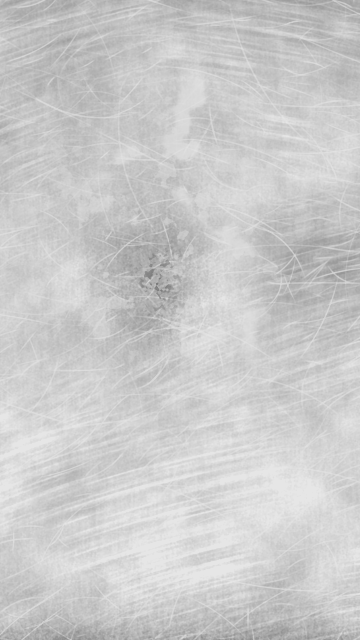
Give the GLSL for this texture, as a Shadertoy shader.

```glsl
// Worn pale grey metal plate: brushed streaks, curved scratches, smears and dark pits.
#define BASE_GREY 0.782
#define PALE_GREY 0.9
#define DARK_GREY 0.42
#define CLOUD_AMOUNT 0.21
#define GRAIN_AMOUNT 0.085
#define STREAK_AMOUNT 0.15
#define SCRATCH_WIDTH 0.0006
#define SCRATCH_AMOUNT 0.62
#define SCRATCH_LAYERS 15
#define SMEAR_AMOUNT 0.7
#define PIT_AMOUNT 0.75

vec4 hash4(vec2 p) {
    vec4 q = fract(p.xyxy * vec4(0.1031, 0.1030, 0.0973, 0.1099));
    q += dot(q, q.wzxy + 33.33);
    return fract((q.xxyz + q.yzzw) * q.zywx);
}

float noise(vec2 p) {
    vec2 i = floor(p), f = fract(p);
    f = f * f * (3.0 - 2.0 * f);
    float low = mix(hash4(i).x, hash4(i + vec2(1, 0)).x, f.x);
    float high = mix(hash4(i + vec2(0, 1)).x, hash4(i + vec2(1, 1)).x, f.x);
    return mix(low, high, f.y);
}

float clouds(vec2 p) {
    float sum = 0.0, weight = 0.5;
    for (int i = 0; i < 5; i++) {
        sum += weight * noise(p);
        p = mat2(1.6, 1.2, -1.2, 1.6) * p + 7.3;
        weight *= 0.5;
    }
    return sum;
}

vec2 turn(vec2 p, float angle) {
    float c = cos(angle), s = sin(angle);
    return vec2(c * p.x + s * p.y, c * p.y - s * p.x);
}

float bump(vec2 p, vec2 centre, vec2 radius) {
    vec2 q = (p - centre) / radius;
    return exp(-dot(q, q));
}

// Share of the flatter brushing found at the upper right
float upperRight(vec2 p) {
    return smoothstep(0.18, 0.36, p.x) * smoothstep(0.6, 0.76, p.y);
}

float brushAngle(vec2 p) {
    return mix(mix(0.3, 0.58, smoothstep(0.2, 0.5, p.y)), -0.14, upperRight(p));
}

// Fine parallel brushing, slightly bowed
float streaks(vec2 p, float angle, float bow) {
    vec2 q = turn(p, angle);
    q.y += bow * q.x * q.x;
    float fine = noise(q * vec2(11.0, 290.0));
    return 0.75 * fine * fine + 0.4 * noise(q * vec2(6.0, 120.0) + 31.0) - 0.44;
}

// One bent, tapering scratch per grid cell
float scratches(vec2 p, float cell, float seed, float pixel) {
    float sum = 0.0;
    vec2 home = floor(p / cell);
    for (int k = 0; k < 9; k++) {
        vec2 id = home + vec2(k % 3, k / 3) - 1.0;
        vec4 a = hash4(id + seed * 17.0 + 50.0), b = hash4(id + seed * 29.0 + 90.0);
        vec2 centre = (id + a.xy) * cell;
        float wander = (a.z - 0.5) * (b.z > 0.75 ? 3.0 : 0.7);
        vec2 q = turn(p - centre, brushAngle(centre) + wander) / cell;
        float bend = (a.w - 0.5) * 0.85;
        float slope = 2.0 * bend * q.x;
        float dist = abs(q.y - bend * q.x * q.x) * cell / sqrt(1.0 + slope * slope);
        float reach = mix(0.25, 0.9, b.x);
        float taper = 1.0 - smoothstep(0.35 * reach, reach, abs(q.x));
        float line = 1.0 - smoothstep(0.0, SCRATCH_WIDTH * (0.5 + b.w) + pixel, dist);
        sum += line * taper * (0.1 + 0.9 * b.y * b.y);
    }
    return sum;
}

// Rare round specks, one cell in many
float specks(vec2 p, float scale, float chance) {
    vec4 r = hash4(floor(p * scale) + 200.0);
    float dist = length(fract(p * scale) - mix(vec2(0.35), vec2(0.65), r.xy));
    return step(1.0 - chance, r.z) * (1.0 - smoothstep(0.12, 0.35, dist));
}

void mainImage(out vec4 fragColor, in vec2 fragCoord) {
    float pixel = 1.0 / iResolution.y;
    vec2 p = fragCoord * pixel;
    float wear = clouds(p * 9.0 + 3.0);
    float patches = clouds(p * 26.0 + 70.0);
    float stain = bump(p, vec2(0.235, 0.57), vec2(0.085, 0.11)) * (0.4 + 1.2 * wear);

    // Broad shading: bright lower half, dark ends and stained middle
    float tone = BASE_GREY + 0.062 * bump(p, vec2(0.28, 0.23), vec2(0.7, 0.19));
    tone += 0.045 * bump(p, vec2(0.45, 0.8), vec2(0.2, 0.13));
    tone -= 0.15 * exp(-p.y / 0.035) + 0.11 * exp((p.y - 1.0) / 0.04);
    tone -= 0.1 * stain + 0.085 * bump(p, vec2(0.53, 0.59), vec2(0.12, 0.08));
    tone -= 0.05 * bump(p, vec2(0.06, 0.87), vec2(0.11, 0.09));
    tone += CLOUD_AMOUNT * (wear - 0.48) + 0.6 * CLOUD_AMOUNT * (patches - 0.48);

    // Fine grain and brushing
    float grain = noise(turn(p, 0.4) * 400.0) + 0.6 * noise(p * vec2(330.0, 45.0) + 9.0) - 0.8;
    tone += GRAIN_AMOUNT * grain * (0.5 + 0.8 * stain + 0.7 * exp(-p.y / 0.05));
    float rising = mix(streaks(p, 0.42, 0.25), streaks(p, 0.75, 0.35), smoothstep(0.25, 0.5, p.y));
    float brushing = mix(rising, streaks(p, -0.1, 0.1), upperRight(p));
    tone += STREAK_AMOUNT * brushing * smoothstep(0.3, 0.6, clouds(p * 6.0 + 40.0));

    // Pale smear running down the middle, a scuff and loose flakes
    float path = mix(0.375, 0.27, smoothstep(0.59, 0.74, p.y));
    path += 0.03 * smoothstep(0.78, 0.88, p.y) + 0.08 * (patches - 0.5);
    float span = smoothstep(0.58, 0.62, p.y) * (1.0 - smoothstep(0.85, 0.9, p.y));
    float smear = span * (1.0 - smoothstep(0.008, 0.024, abs(p.x - path)));
    smear += bump(p, vec2(0.39, 0.48), vec2(0.012, 0.035));
    vec2 scuff = turn(p - vec2(0.18, 0.745), 0.75);
    smear += bump(scuff, vec2(0.0), vec2(0.04, 0.012)) * smoothstep(0.3, 0.6, noise(p * vec2(12.0, 130.0)));
    float flakeZone = bump(p, vec2(0.25, 0.63), vec2(0.24, 0.3));
    float flakes = smoothstep(0.57, 0.64, clouds(p * 38.0 + 11.0)) * flakeZone;
    float pale = smear * smoothstep(0.3, 0.5, patches) + 0.7 * flakes;
    tone = mix(tone, PALE_GREY - 0.025, SMEAR_AMOUNT * clamp(pale, 0.0, 1.0));

    // Scratches, from short nicks to long arcs
    float lines = 0.0;
    for (int i = 0; i < SCRATCH_LAYERS; i++) {
        float layer = float(i);
        lines += scratches(p + layer * 0.037, 0.04 + 0.013 * layer, layer + 1.0, pixel);
    }
    tone = mix(tone, PALE_GREY, SCRATCH_AMOUNT * clamp(lines, 0.0, 1.0));

    // Dark pits in the stain, along the foot and a rare few elsewhere
    float pitZone = bump(p, vec2(0.245, 0.56), vec2(0.035, 0.055)) + 0.45 * exp(-p.y / 0.016);
    float crumbs = 0.6 * noise(turn(p, 0.6) * 240.0) + 0.4 * noise(p * vec2(110.0, 60.0));
    float pits = smoothstep(0.53, 0.76, crumbs) * pitZone + specks(p + 0.5, 150.0, 0.0002);
    tone = mix(tone, DARK_GREY, PIT_AMOUNT * clamp(pits, 0.0, 1.0));

    fragColor = vec4(vec3(clamp(tone, 0.0, PALE_GREY)), 1.0);
}
```
